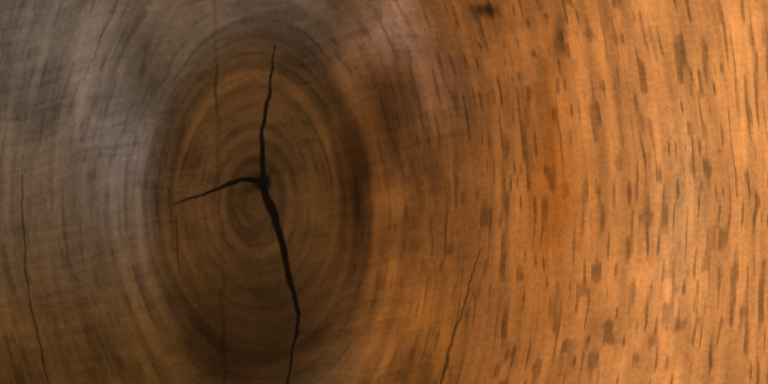
Give the GLSL for this texture, as a WebGL 1 fragment shader.

```glsl
precision highp float;
// Cut face of a wood slab: a dark oval knot split by cracks, grey wood on the
// left and warm orange wood on the right. Soft colour fields set the base, and
// noise stretched along the oval growth rings supplies the grain.

uniform vec2 u_resolution;

#define KNOT_CENTER vec2(0.672, 0.475)
#define KNOT_RADII vec2(0.245, 0.415)
#define HEART vec2(0.684, 0.526)
#define GRAIN_FREQ 40.0
#define GRAIN_AMOUNT 0.34
#define PORE_AMOUNT 0.26
#define RING_FREQ 15.0
#define RING_AMOUNT 0.11
#define SCRATCH_AMOUNT 0.2
#define CLOUD_AMOUNT 0.5
#define CRACK_COLOR vec3(0.06, 0.035, 0.02)

float hash(vec2 p) {
  vec3 q = fract(p.xyx * vec3(0.1031, 0.103, 0.0973));
  q += dot(q, q.yzx + 33.33);
  return fract((q.x + q.y) * q.z);
}

float noise(vec2 p) {
  vec2 i = floor(p), f = fract(p);
  f = f * f * (3.0 - 2.0 * f);
  return mix(mix(hash(i), hash(i + vec2(1, 0)), f.x),
             mix(hash(i + vec2(0, 1)), hash(i + vec2(1, 1)), f.x), f.y);
}

float fbm(vec2 p) {
  float sum = 0.0, amp = 0.53;
  for (int i = 0; i < 4; i++) {
    sum += amp * noise(p);
    p = p * 2.03 + 17.3;
    amp *= 0.5;
  }
  return sum;
}

// Soft elliptical spot, 1 at its centre
float spot(vec2 p, vec2 center, vec2 radii) {
  vec2 d = (p - center) / radii;
  return exp(-dot(d, d));
}

// Tapered line from a to b with half widths wa and wb
float crack(vec2 p, vec2 a, vec2 b, float wa, float wb) {
  vec2 ab = b - a;
  float t = clamp(dot(p - a, ab) / dot(ab, ab), 0.0, 1.0);
  float w = mix(wa, wb, t);
  return 1.0 - smoothstep(w - 0.004, w + 0.005, length(p - a - ab * t));
}

// Broad colours of the wood, without grain
vec3 baseColor(vec2 p) {
  vec3 c = mix(vec3(0.37, 0.28, 0.20), vec3(0.43, 0.255, 0.115), smoothstep(0.7, 1.0, p.x));
  c = mix(c, vec3(0.63, 0.38, 0.18), smoothstep(1.08, 1.42, p.x));
  c = mix(c, vec3(0.77, 0.49, 0.26), smoothstep(1.36, 1.75, p.x));
  c = mix(c, vec3(0.32, 0.205, 0.085), 0.9 * smoothstep(0.52, 0.05, p.y) * smoothstep(0.95, 0.6, p.x));
  c = mix(c, vec3(0.38, 0.34, 0.30), 0.85 * spot(p, vec2(0.05, 1.0), vec2(0.45, 0.4)));
  c = mix(c, vec3(0.45, 0.39, 0.36), 0.85 * spot(p, vec2(0.31, 0.63), vec2(0.11, 0.21)));
  c = mix(c, vec3(0.37, 0.29, 0.23), 0.8 * spot(p, vec2(0.62, 0.98), vec2(0.3, 0.15)));
  c = mix(c, vec3(0.30, 0.24, 0.17), 0.7 * spot(p, vec2(0.43, 0.82), vec2(0.08, 0.1)));
  c = mix(c, vec3(0.59, 0.43, 0.34), 0.95 * spot(p, vec2(1.01, 0.91), vec2(0.1, 0.12)));
  c = mix(c, vec3(0.54, 0.35, 0.24), 0.75 * spot(p, vec2(1.11, 0.76), vec2(0.07, 0.13)));
  c = mix(c, vec3(0.28, 0.165, 0.075), 0.8 * spot(p, vec2(1.02, 0.67), vec2(0.07, 0.13)));
  c = mix(c, vec3(0.56, 0.33, 0.13), 0.75 * spot(p, vec2(1.08, 0.14), vec2(0.17, 0.2)));
  c = mix(c, vec3(0.58, 0.31, 0.10), 0.8 * spot(p, vec2(1.43, 0.5), vec2(0.06, 0.25)));
  c = mix(c, vec3(0.84, 0.59, 0.37), 0.6 * spot(p, vec2(1.78, 0.44), vec2(0.07, 0.25)));
  return mix(c, vec3(0.85, 0.56, 0.31), 0.5 * spot(p, vec2(2.0, 0.75), vec2(0.14, 0.4)));
}

void main() {
  vec2 p = gl_FragCoord.xy / u_resolution.y;
  vec2 bend = vec2(fbm(p * 4.0), fbm(p * 4.0 + 31.0)) - 0.5;
  vec2 sway = vec2(noise(p * 2.2), noise(p * 2.2 + 11.0)) - 0.5;
  float r = length((p + sway * 0.05 - KNOT_CENTER) / KNOT_RADII);
  float inside = smoothstep(1.2, 0.8, r);
  float right = smoothstep(0.95, 1.35, p.x);
  vec3 col = baseColor(p + bend * 0.14);

  // Knot: brown face, dark rim strongest at right and bottom
  col = mix(col, vec3(0.325, 0.20, 0.085), 0.8 * inside);
  float rim = exp(-pow((r - 1.0 + bend.x * 0.4) / 0.17, 2.0));
  float rimSide = 0.2 + 0.6 * spot(p, vec2(0.92, 0.54), vec2(0.13, 0.25))
                + 0.4 * spot(p, vec2(0.7, 0.05), vec2(0.25, 0.15));
  col = mix(col, vec3(0.17, 0.09, 0.03), rim * rimSide);
  col *= 1.0 - 0.35 * spot(p, vec2(0.67, 0.16), vec2(0.17, 0.2));
  col *= 1.0 - 0.3 * spot(p, HEART, vec2(0.09, 0.1));

  // Growth rings, fibres, short dark pores and slanted saw scratches
  vec2 g = vec2(r * KNOT_RADII.x * GRAIN_FREQ, p.y * 4.0);
  float rings = noise(vec2(r * RING_FREQ + bend.x, p.y * 2.0)) + 0.6 * noise(vec2(r * RING_FREQ * 2.4, p.y * 5.0)) - 0.8;
  float fibres = fbm(g) - 0.5;
  float pores = smoothstep(0.55, 0.95, noise(g * vec2(2.8, 4.5) + bend * 3.0));
  float scratches = fbm(vec2(p.x * 8.0 + p.y * 4.0, (p.y - p.x * 0.2 + bend.y * 0.08) * 75.0)) - 0.5;
  float clouds = fbm(p * vec2(8.0, 6.0) + bend * 2.0) - 0.5;
  col *= 1.0 + RING_AMOUNT * rings * (1.0 + inside) + GRAIN_AMOUNT * fibres
       + PORE_AMOUNT * (0.15 - pores) * (0.5 + 0.5 * right) + CLOUD_AMOUNT * clouds * (1.0 - 0.5 * right)
       + SCRATCH_AMOUNT * scratches * (1.0 - 0.7 * right) + 0.1 * (noise(p * 130.0) - 0.5);

  // Dark scars at the upper right
  col *= 1.0 - 0.5 * spot(p + bend * 0.06, vec2(1.27, 0.985), vec2(0.03, 0.018));
  col *= 1.0 - 0.35 * spot(p + bend * 0.06, vec2(1.45, 0.89), vec2(0.015, 0.07));

  // Main cracks meeting at the heart
  vec2 q = p + 0.016 * (vec2(fbm(p * 22.0), fbm(p * 22.0 + 9.0)) - 0.5);
  float split = crack(q, HEART, vec2(0.682, 0.661), 0.007, 0.004);
  split = max(split, crack(q, vec2(0.682, 0.661), vec2(0.7, 0.74), 0.004, 0.003));
  split = max(split, crack(q, vec2(0.7, 0.74), vec2(0.714, 0.885), 0.003, 0.0));
  split = max(split, crack(q, HEART, vec2(0.635, 0.535), 0.009, 0.005));
  split = max(split, crack(q, vec2(0.635, 0.535), vec2(0.448, 0.464), 0.005, 0.0));
  split = max(split, crack(q, HEART, vec2(0.729, 0.388), 0.01, 0.008));
  split = max(split, crack(q, vec2(0.729, 0.388), vec2(0.776, 0.18), 0.008, 0.004));
  split = max(split, crack(q, vec2(0.776, 0.18), vec2(0.748, 0.0), 0.004, 0.001));
  split = max(split, smoothstep(0.03, 0.012, length(q - HEART)));

  // Hairline cracks and the faint upright seam
  float hair = crack(q, vec2(0.057, 0.55), vec2(0.065, 0.297), 0.0, 0.001);
  hair = max(hair, crack(q, vec2(0.065, 0.297), vec2(0.125, 0.0), 0.001, 0.001));
  hair = max(hair, crack(q, vec2(1.25, 0.35), vec2(1.146, 0.0), 0.0, 0.002));
  hair = max(hair, crack(q, vec2(0.456, 0.44), vec2(0.469, 0.284), 0.0, 0.0));
  hair = max(hair, 0.5 * crack(q, vec2(0.307, 1.0), vec2(0.22, 0.79), 0.001, 0.0));
  hair = max(hair, 0.6 * noise(p * 9.0) * crack(q, vec2(0.558, 1.0), vec2(0.585, 0.0), 0.004, 0.004));
  col = mix(col, CRACK_COLOR, max(0.92 * split, 0.6 * hair));
  gl_FragColor = vec4(clamp(col, 0.0, 1.0), 1.0);
}
```
